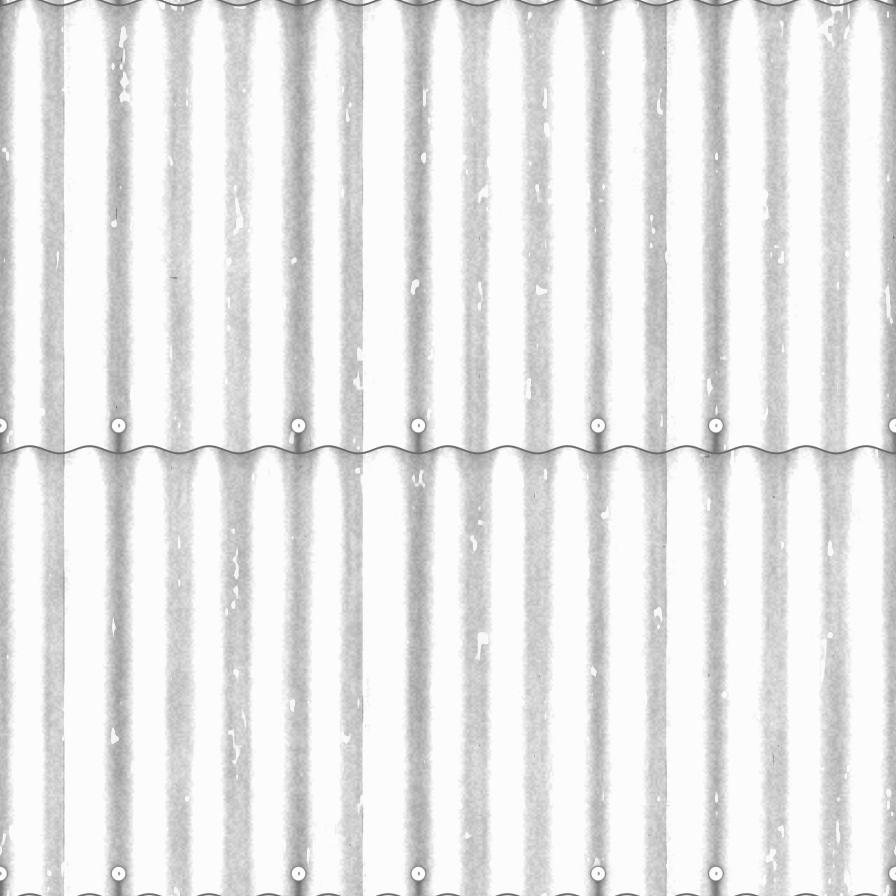
This texture is drawn by a Shadertoy shader. Its source:

```glsl
// Two rows of pale corrugated metal sheet with wavy laps, bolts and worn grooves.

const float RIBS = 15.0;        // grooves across the canvas
const float ROWS = 2.0;         // sheets up the canvas
const float SHEET_RIBS = 5.0;   // grooves per sheet
const float TAU = 6.2831853;
const vec3 WHITE = vec3(0.99);
const vec3 SEAM_GREY = vec3(0.42);
const vec3 RIM_GREY = vec3(0.52);

float hash(vec2 p) {
    vec3 q = fract(p.xyx * 0.1031);
    q += dot(q, q.yzx + 33.33);
    return fract((q.x + q.y) * q.z);
}

// Value noise that tiles over the unit square.
float noise(vec2 uv, vec2 cells) {
    vec2 p = uv * cells, i = floor(p), f = fract(p);
    f = f * f * (3.0 - 2.0 * f);
    vec2 a = mod(i, cells), b = mod(i + 1.0, cells);
    return mix(mix(hash(a), hash(vec2(b.x, a.y)), f.x),
               mix(hash(vec2(a.x, b.y)), hash(b), f.x), f.y);
}

// Smooth coverage of a shape from its signed distance.
float cover(float dist, float blur) {
    return 1.0 - smoothstep(-blur, blur, dist);
}

float bell(float x, float width) {
    return exp(-x * x / (width * width));
}

// Darkness of one groove; d is the offset from its centre in ribs.
float grooveShade(float d, float kind, float seed, float below, float blur) {
    bool bolted = kind == 0.0 || kind == 2.0;
    bool lapped = kind == 1.0;
    float halfWidth = (bolted ? 0.20 : 0.215) + 0.05 * (seed - 0.5);
    halfWidth += 0.17 * exp(-below / 0.022);
    float shade = 1.0 - smoothstep(halfWidth - 0.11, halfWidth + 0.13, abs(d));
    shade *= 0.23 + 0.05 * seed;
    if (bolted) shade += 0.10 * bell(d, 0.11);
    if (lapped) shade *= mix(0.25, 1.0, cover(d - 0.13, blur));
    return shade;
}

// Grain, streaks and stains as a signed change of brightness.
float wear(vec2 uv) {
    float grain = noise(uv, vec2(400.0)) - 0.5;
    float streak = noise(uv, vec2(170.0, 5.0)) - 0.5;
    float stain = noise(uv, vec2(45.0, 14.0)) - 0.5;
    float mottle = noise(uv, vec2(190.0, 110.0)) - 0.5;
    return 0.09 * grain + 0.07 * streak + 0.06 * stain + 0.05 * mottle;
}

// Thin, ragged vertical flakes of bare metal.
float flakes(vec2 uv) {
    float n = 0.65 * noise(uv, vec2(110.0, 28.0)) + 0.35 * noise(uv, vec2(230.0, 120.0));
    return smoothstep(0.79, 0.85, n);
}

// Bolt head with a rim and a small centre mark.
vec3 drawBolt(vec3 col, vec2 p, float px) {
    float r = length(p);
    col *= 1.0 - 0.22 * exp(-max(r - 0.008, 0.0) / 0.003);
    col = mix(col, RIM_GREY, cover(r - 0.0088, px));
    col = mix(col, WHITE, cover(r - 0.0076, px));
    float mark = length((p - vec2(0.0006, 0.0)) * vec2(1.3, 0.8));
    return mix(col, RIM_GREY, 0.8 * cover(mark - 0.0016, px));
}

void mainImage(out vec4 fragColor, in vec2 fragCoord) {
    vec2 uv = fragCoord / iResolution.xy;
    float px = 0.75 / min(iResolution.x, iResolution.y);

    // Row coordinates follow the wavy lower edge of each sheet.
    float wave = 0.004 * cos(TAU * RIBS * uv.x);
    float rowPos = (uv.y + 0.002 + wave) * ROWS;
    float row = mod(floor(rowPos), ROWS);
    float up = fract(rowPos) / ROWS;
    float below = 1.0 / ROWS - up;

    // Nearest groove, with a small sideways shift of its own.
    float rib = uv.x * RIBS;
    float id = mod(round(rib), RIBS);
    float kind = mod(id, SHEET_RIBS);
    float seed = hash(vec2(id + 3.0, row + 7.0));
    float shift = 0.10 * (hash(vec2(id, 19.0)) - 0.6) * step(0.5, id);
    float d = rib - round(rib) - shift;
    bool bolted = kind == 0.0 || kind == 2.0;

    // Metal shading, clipped to white on the crests.
    float light = 1.06 - grooveShade(d, kind, seed, below, px * RIBS);
    light += wear(uv);
    light -= 0.14 * exp(-below / 0.012) + 0.05 * exp(-up / 0.004);
    if (kind == 1.0) {
        float broken = smoothstep(0.45, 0.7, noise(uv, vec2(60.0, 24.0)));
        light -= 0.16 * broken * cover(abs(d - 0.13) - 0.012, px * RIBS);
    }
    light = mix(light, 1.0, 0.85 * flakes(uv));
    float pit = noise(uv + vec2(0.37, 0.61), vec2(180.0, 90.0));
    light -= 0.25 * smoothstep(0.975, 1.0, pit) * bell(d, 0.25);
    vec3 col = vec3(clamp(light, 0.0, WHITE.r));

    // Bolt and the dark crease running from it to the lap.
    if (bolted) {
        float boltUp = fract((uv.y + 0.006) * ROWS) / ROWS - 0.031;
        float crease = bell(d, 0.07) * cover(boltUp, 0.003);
        col *= 1.0 - 0.3 * crease;
        col = drawBolt(col, vec2(d / RIBS, boltUp), px);
    }

    // Dark lap line between sheets.
    col = mix(col, SEAM_GREY, cover(min(up, below) - 0.0011, px));
    fragColor = vec4(col, 1.0);
}
```
